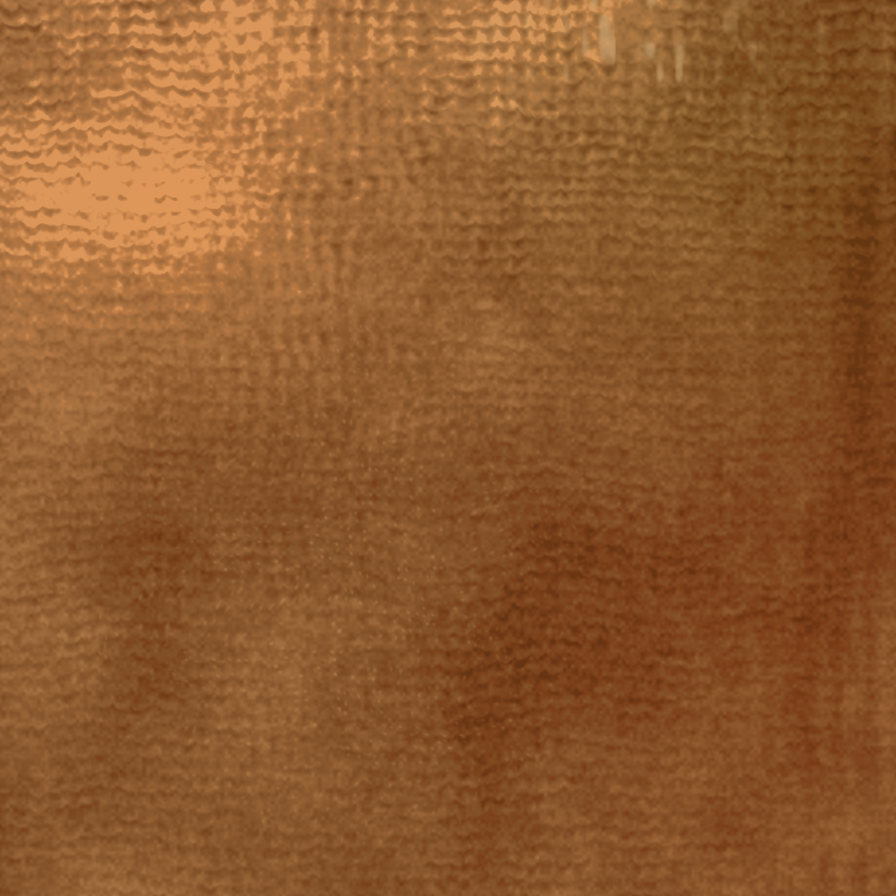
Write a WebGL 2 fragment shader that draws this texture.

```glsl
#version 300 es
precision highp float;
// Soft copper-brown knitted cloth under uneven warm light.
// Broad glows and clouds set a tone, broken stitch rows and fine grain
// modulate it, and a colour ramp with local tints turns it into colour.
uniform vec2 u_resolution;
out vec4 outColor;
const float PI = 3.14159;

// Integer hash of a lattice cell, 0 to 1
float hash(vec2 cell) {
  uvec2 h = uvec2(ivec2(cell) + 4096) * uvec2(1597u, 7919u);
  uint n = (h.x ^ (h.y << 7)) * 747796u + 28913u;
  n = ((n >> 15) ^ n) * 277803u;
  n = ((n >> 13) ^ n) * 668265u;
  return float((n >> 8) & 65535u) / 65535.0;
}

float valueNoise(vec2 p) {
  vec2 cell = floor(p), f = fract(p);
  f = f * f * (3.0 - 2.0 * f);
  float low = mix(hash(cell), hash(cell + vec2(1, 0)), f.x);
  float high = mix(hash(cell + vec2(0, 1)), hash(cell + vec2(1, 1)), f.x);
  return mix(low, high, f.y);
}

// Layered noise centred on zero
float clouds(vec2 p) {
  float sum = 0.0, gain = 0.5;
  for (int i = 0; i < 4; i++) {
    sum += gain * (valueNoise(p) - 0.5);
    p = mat2(1.6, 1.2, -1.2, 1.6) * p + 7.3;
    gain *= 0.5;
  }
  return sum;
}

float glow(vec2 p, vec2 centre, vec2 radius) {
  vec2 d = (p - centre) / radius;
  return exp(-dot(d, d));
}

// Broad light and shade, in ramp steps
float lighting(vec2 p) {
  float tone = 0.95;
  tone += 1.7 * glow(p, vec2(0.09, 0.77), vec2(0.15, 0.09));
  tone += 2.8 * glow(p, vec2(0.27, 1.0), vec2(0.22, 0.18));
  tone += 2.0 * glow(p, vec2(0.19, 0.76), vec2(0.25, 0.24));
  tone += 2.2 * glow(p, vec2(0.63, 1.0), vec2(0.17, 0.12));
  tone += 0.9 * glow(p, vec2(0.56, 0.6), vec2(0.24, 0.15));
  tone += 1.0 * glow(p, vec2(0.32, 0.2), vec2(0.1, 0.18));
  tone += 1.2 * glow(p, vec2(0.03, 0.48), vec2(0.1, 0.2));
  tone += 1.4 * glow(p, vec2(0.1, 0.0), vec2(0.12, 0.06));
  tone -= 0.9 * glow(p, vec2(0.18, 0.32), vec2(0.07, 0.18));
  tone -= 0.8 * glow(p, vec2(0.8, 0.4), vec2(0.22, 0.25));
  tone -= 0.6 * glow(p, vec2(0.6, 0.3), vec2(0.14, 0.18));
  tone -= 1.0 * glow(p, vec2(1.0, 0.85), vec2(0.14, 0.25));
  tone += 2.3 * clouds(p * vec2(5.0, 4.0) + 3.0);
  return tone + 1.7 * clouds(p * vec2(11.0, 13.0) + 31.0);
}

// Scalloped stitch rows crossed by upright ribs, centred on zero
float knit(vec2 p, float ribbing) {
  vec2 q = p * vec2(48.0, 54.0);
  q += 1.2 * vec2(valueNoise(p * 9.0), valueNoise(p * 8.0 + 20.0));
  q.y += 0.5 * valueNoise(q * vec2(0.9, 0.5));
  q.x += 0.6 * valueNoise(q * vec2(0.5, 0.9) + 9.0);
  float row = fract(q.y + 0.26 * abs(sin(PI * q.x)));
  float ridge = smoothstep(0.0, 0.28, row) * (1.0 - smoothstep(0.4, 1.0, row));
  float weave = mix(ridge - 0.45, 0.5 * cos(2.0 * PI * q.x), ribbing);
  float patchy = 0.2 + 1.6 * valueNoise(q * vec2(0.7, 1.1) + 60.0);
  return weave * patchy + 0.7 * (valueNoise(q * vec2(1.6, 1.9)) - 0.5);
}

// Small pale flecks, one per jittered cell of a bent grid
float flecks(vec2 p) {
  vec2 q = p * vec2(105.0, 95.0) + 3.0 * valueNoise(p * 14.0);
  vec2 cell = floor(q);
  vec2 centre = 0.35 + 0.3 * vec2(hash(cell), hash(cell + 51.0));
  float disc = 1.0 - smoothstep(0.0, 0.38, length(fract(q) - centre));
  return disc * smoothstep(0.4, 1.0, hash(cell + 133.0));
}

vec3 copperRamp(float tone) {
  vec3 steps[7] = vec3[7](
    vec3(0.40, 0.21, 0.08), vec3(0.48, 0.26, 0.11), vec3(0.51, 0.32, 0.16),
    vec3(0.57, 0.37, 0.20), vec3(0.63, 0.43, 0.25), vec3(0.70, 0.47, 0.27),
    vec3(0.85, 0.59, 0.36));
  vec3 colour = steps[0];
  for (int i = 1; i < 7; i++)
    colour = mix(colour, steps[i], clamp(tone + 2.0 - float(i), 0.0, 1.0));
  return colour;
}

void main() {
  vec2 p = gl_FragCoord.xy / u_resolution;
  float tone = lighting(p);
  // Stitches fade downward and to the right
  float relief = 0.95 + 1.3 * smoothstep(0.55, 1.0, p.y);
  relief *= 1.0 - 0.4 * smoothstep(0.6, 0.95, p.x);
  float ribbing = 0.22 + 0.4 * glow(p, vec2(0.37, 0.7), vec2(0.13, 0.5));
  ribbing += 0.3 * glow(p, vec2(0.7, 0.95), vec2(0.15, 0.15));
  tone += relief * knit(p, ribbing);
  // Upright streaks at the right edge, flecks below, grain everywhere
  float streak = valueNoise(p * vec2(75.0, 5.0)) - 0.5;
  tone += 1.0 * smoothstep(0.7, 0.95, p.x) * streak;
  tone += 1.6 * glow(p, vec2(0.4, 0.35), vec2(0.35, 0.35)) * flecks(p);
  tone += 1.2 * (valueNoise(p * 230.0) - 0.5) + 1.3 * clouds(p * 85.0);
  // Local tints: red lower right, olive upper right, warm upper left
  vec3 colour = copperRamp(tone);
  colour += vec3(0.01, -0.015, -0.015) * glow(p, vec2(0.88, 0.25), vec2(0.3, 0.4));
  colour += vec3(-0.015, 0.01, -0.015) * glow(p, vec2(0.85, 0.85), vec2(0.3, 0.25));
  colour += vec3(0.02, 0.0, -0.01) * glow(p, vec2(0.2, 0.75), vec2(0.25, 0.25));
  // Thin glints along the raised folds
  float glint = smoothstep(0.6, 0.95, valueNoise(p * vec2(95.0, 36.0) + 4.0));
  glint *= glow(p, vec2(0.72, 0.96), vec2(0.13, 0.09));
  outColor = vec4(mix(colour, vec3(0.84, 0.7, 0.5), 0.6 * glint), 1.0);
}
```
